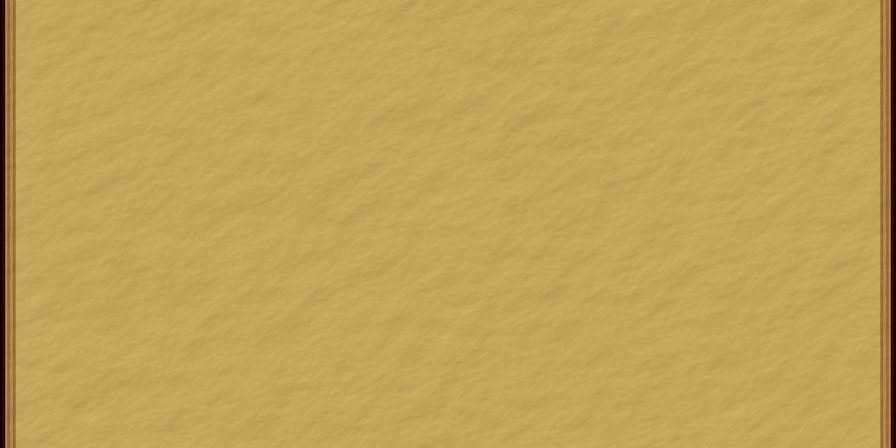
This texture is drawn by a Shadertoy shader. Its source:

```glsl
const vec3 PAPER = vec3(0.765, 0.645, 0.353);
const vec3 BAND = vec3(0.68, 0.54, 0.295);
const vec3 STRIPE = vec3(0.59, 0.41, 0.225);
const vec3 EDGE = vec3(0.20, 0.01, 0.0);

float hash(vec2 p) {
    vec3 q = fract(vec3(p.xyx) * 0.1031);
    q += dot(q, q.yzx + 33.33);
    return fract((q.x + q.y) * q.z);
}

float valueNoise(vec2 p) {
    vec2 cell = floor(p);
    vec2 f = fract(p);
    f = f * f * f * (f * (f * 6.0 - 15.0) + 10.0);
    float low = mix(hash(cell), hash(cell + vec2(1, 0)), f.x);
    float high = mix(hash(cell + vec2(0, 1)), hash(cell + vec2(1, 1)), f.x);
    return mix(low, high, f.y);
}

mat2 rotation(float angle) {
    float c = cos(angle), s = sin(angle);
    return mat2(c, -s, s, c);
}

// Paper relief: fibres stretched along a gently rising direction
float paperHeight(vec2 p, float frequency, float slope, float stretch) {
    vec2 q = rotation(slope) * p;
    q = q * vec2(1.0 / stretch, 1.0) * frequency + 40.0;
    float height = 0.0;
    float weight = 1.0;
    for (int i = 0; i < 4; i++) {
        height += weight * valueNoise(q);
        q = rotation(0.25) * q * 1.9 + 17.3;
        weight *= 0.52;
    }
    return height;
}

// Raking light: height difference across a short step
float emboss(vec2 p, vec2 toLight) {
    float lit = paperHeight(p - toLight, 24.0, 0.42, 1.7);
    float shaded = paperHeight(p + toLight, 24.0, 0.42, 1.7);
    return lit - shaded;
}

// Antialiased line centred at a given distance from the side
float line(float d, float centre, float halfWidth, float pixel) {
    return 1.0 - smoothstep(-0.5 * pixel, 0.5 * pixel, abs(d - centre) - halfWidth);
}

void mainImage(out vec4 fragColor, in vec2 fragCoord) {
    float pixel = 1.0 / iResolution.y;
    vec2 p = fragCoord * pixel;
    float side = min(p.x, iResolution.x * pixel - p.x);

    // Side trim: a soft band carrying two thin stripes
    vec3 color = mix(PAPER, BAND, line(side, 0.024, 0.0115, pixel));
    color = mix(color, STRIPE, line(side, 0.0195, 0.003, pixel));
    color = mix(color, STRIPE, line(side, 0.0315, 0.003, pixel));

    // Embossed grain with a faint broad mottling
    float relief = emboss(p, vec2(-0.0012, 0.0022));
    float mottle = valueNoise(p * vec2(5.0, 9.0)) - 0.5;
    color *= 1.0 + 0.17 * clamp(relief, -0.5, 0.4) + 0.012 * mottle;

    // Dark outer edge, deepening towards the rim
    vec3 edge = EDGE * smoothstep(0.0, 0.006, side);
    color = mix(color, edge, line(side, 0.0, 0.012, pixel));

    fragColor = vec4(color, 1.0);
}
```
